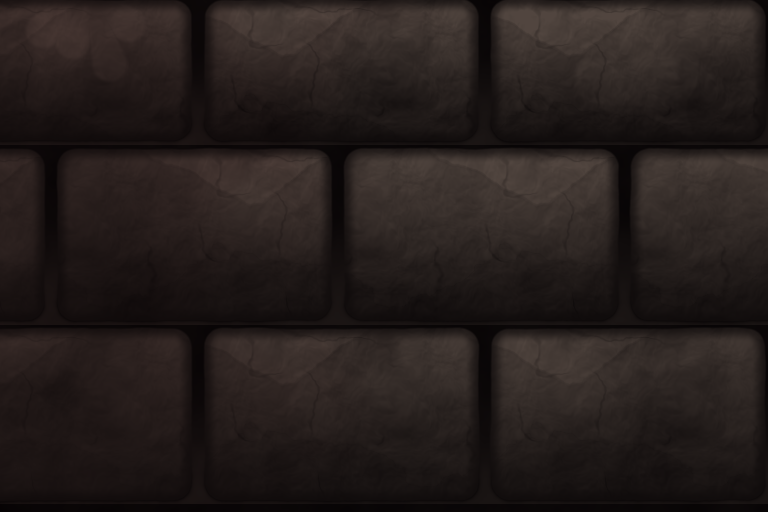
A WebGL 2 fragment shader for this texture:

```glsl
#version 300 es
precision highp float;
uniform vec2 u_resolution;
out vec4 outColor;

// Lengths are in canvas heights
const vec2 PITCH = vec2(0.560, 0.351);
const vec2 HALF_GAP = vec2(0.0125, 0.0075);
const float FIRST_JOINT_Y = 0.015;
const float EVEN_JOINT_X = 0.387;
const float ODD_JOINT_X = 0.100;
const float WALL_TOP = 1.008;
const float CORNER = 0.036;
const float EDGE_WOBBLE = 0.006;
const vec3 SHADOW = vec3(0.080, 0.062, 0.060);
const vec3 LIGHT = vec3(0.270, 0.230, 0.210);
const vec3 RED_TINT = vec3(1.05, 0.95, 0.96);
const float RELIEF = 1.15;
const float PATCH_STRENGTH = 0.30;
const vec2 STROKE_ORIGIN = vec2(0.17, 1.03);

float hash(vec2 p) {
  return fract(sin(dot(p, vec2(127.1, 311.7))) * 43758.5453);
}

// Value noise that wraps horizontally
float noise(vec2 p, float period) {
  vec2 i = floor(p), f = fract(p);
  f = f * f * (3.0 - 2.0 * f);
  float x0 = mod(i.x, period), x1 = mod(i.x + 1.0, period);
  return mix(mix(hash(vec2(x0, i.y)), hash(vec2(x1, i.y)), f.x),
             mix(hash(vec2(x0, i.y + 1.0)), hash(vec2(x1, i.y + 1.0)), f.x), f.y);
}

float fbm(vec2 p, float period) {
  float sum = 0.0, amp = 0.5;
  for (int i = 0; i < 5; i++) {
    sum += amp * noise(p, period);
    p *= 2.0;
    period *= 2.0;
    amp *= 0.55;
  }
  return sum;
}

float boxDistance(vec2 p, vec2 halfSize, float radius) {
  vec2 q = abs(p) - halfSize + radius;
  return length(max(q, 0.0)) + min(max(q.x, q.y), 0.0) - radius;
}

// Rock face shared by all bricks: x wraps over one pitch, y is depth from the top
float stoneTone(vec2 s) {
  vec2 warp = vec2(fbm(s * 5.0, 5.0), fbm(s * 5.0 + vec2(0.0, 31.0), 5.0)) - 0.55;
  vec2 w = s + 0.13 * warp;
  vec2 toLight = vec2(-0.006, -0.010);
  float tone = RELIEF * (fbm(w * 8.0, 8.0) - fbm((w + toLight) * 8.0, 8.0));
  tone += 0.30 * (fbm(w * 14.0 + vec2(0.0, 57.0), 14.0) - 0.55);

  // Chipped wedge hanging from the upper edge
  float side = w.x - 0.5;
  float wedge = 0.20 - (side < 0.0 ? 0.52 : 0.65) * abs(side) - s.y + 0.10 * warp.y;
  tone += 0.15 * smoothstep(-0.004, 0.006, wedge) * smoothstep(0.25, 0.0, wedge);
  tone += 0.09 * exp(-abs(wedge) / 0.004) - 0.08 * exp(-abs(wedge + 0.012) / 0.006);

  // Lower ledge and thin cracks
  float ledge = s.y - 0.45 - 0.06 * cos(6.28318 * w.x) + 0.25 * warp.x;
  tone -= 0.09 * smoothstep(-0.005, 0.015, ledge) + 0.12 * exp(-abs(ledge) / 0.004);
  float vein = abs(noise(w * vec2(4.0, 8.0) + vec2(0.0, 17.0), 4.0) - 0.5);
  float broken = smoothstep(0.40, 0.65, noise(s * 9.0 + vec2(0.0, 71.0), 9.0));
  return tone - 0.20 * broken * smoothstep(0.025, 0.0, vein);
}

// Overpainted rectangles, different on each brick
float patchTone(vec2 local, vec2 id, float rough) {
  float tone = 0.0;
  for (int i = 0; i < 5; i++) {
    vec2 seed = id * 7.3 + float(i) * 3.7;
    vec2 center = (vec2(hash(seed), hash(seed + 1.3)) - 0.5) * PITCH * 0.9;
    vec2 size = vec2(0.04, 0.03) + vec2(0.11, 0.07) * vec2(hash(seed + 2.1), hash(seed + 4.9));
    float d = boxDistance(local - center, size, 0.012) + 0.05 * rough;
    float soft = mix(0.004, 0.05, hash(seed + 6.2));
    tone += PATCH_STRENGTH * (hash(seed + 8.4) - 0.5) * smoothstep(soft, -soft, d);
  }
  return tone;
}

// Broad pale strokes fanning from one point
float strokeTone(vec2 p) {
  float cover = 0.0;
  for (int i = 0; i < 5; i++) {
    float angle = -2.85 + 0.52 * float(i);
    vec2 dir = vec2(cos(angle), sin(angle));
    float len = 0.11 + 0.09 * hash(vec2(float(i), 5.0));
    float t = clamp(dot(p - STROKE_ORIGIN, dir) / len, 0.0, 1.0);
    float d = length(p - STROKE_ORIGIN - dir * len * t) - mix(0.008, 0.034, t);
    cover = max(cover, smoothstep(0.005, -0.005, d) * (0.5 + 0.5 * t));
  }
  return 0.17 * cover;
}

void main() {
  vec2 p = gl_FragCoord.xy / u_resolution.y;
  float pixel = 1.0 / u_resolution.y;

  // Running bond layout
  float row = floor((p.y - FIRST_JOINT_Y) / PITCH.y);
  float odd = mod(row, 2.0);
  float across = (p.x - mix(EVEN_JOINT_X, ODD_JOINT_X, odd)) / PITCH.x;
  vec2 id = vec2(floor(across), row);
  float bottom = FIRST_JOINT_Y + row * PITCH.y;
  float top = min(bottom + PITCH.y, WALL_TOP);
  vec2 local = vec2((fract(across) - 0.5) * PITCH.x, p.y - 0.5 * (top + bottom));
  vec2 halfSize = 0.5 * vec2(PITCH.x, top - bottom) - HALF_GAP;
  float rough = fbm(p * 14.0, 512.0) - 0.55;
  float d = boxDistance(local, halfSize, CORNER) + EDGE_WOBBLE * rough;
  float height = 0.5 + 0.5 * local.y / halfSize.y;

  // Brick face: light falls from above, dimmer on the left and below
  float wallLight = mix(0.62, 1.14, smoothstep(0.15, 0.75, p.x)) * mix(0.78, 1.12, p.y);
  wallLight *= 1.0 - 0.15 * smoothstep(1.25, 1.5, p.x);
  float grime = fbm(p * 4.0 + 9.0, 512.0) - 0.55;
  float face = (0.06 + 0.80 * smoothstep(-0.05, 0.95, height)) * wallLight;
  vec2 stone = vec2(fract(across - mix(0.28, 0.68, odd) + 0.5), (top - p.y) / PITCH.x);
  face += stoneTone(stone) * mix(0.55, 1.0, height) * wallLight;
  face += (patchTone(local, id, rough) + 0.40 * grime) * mix(0.4, 1.0, height);
  face += strokeTone(p) * step(1.5, row) * step(id.x, -0.5);
  face = mix(-0.12, face, mix(0.30, 1.0, smoothstep(0.0, 0.028, -d)));

  // Joint: dark between bricks, paler at the foot, shadow line below each brick
  float joint = mix(0.10, -0.22, smoothstep(-0.02, 0.75, height)) + 0.15 * rough;
  joint -= 0.30 * exp(-max(d, 0.0) / 0.003) * smoothstep(0.3, 0.0, height);

  float soft = max(pixel, 0.0025);
  float brick = smoothstep(soft, -soft, d) * step(-0.5, row);
  float tone = clamp(mix(joint, face, brick), -0.32, 1.25);
  vec3 color = mix(SHADOW, LIGHT, tone);
  color *= mix(RED_TINT, vec3(1.0), smoothstep(0.2, 0.8, p.x + 0.5 * grime));
  outColor = vec4(max(color, 0.0), 1.0);
}
```
